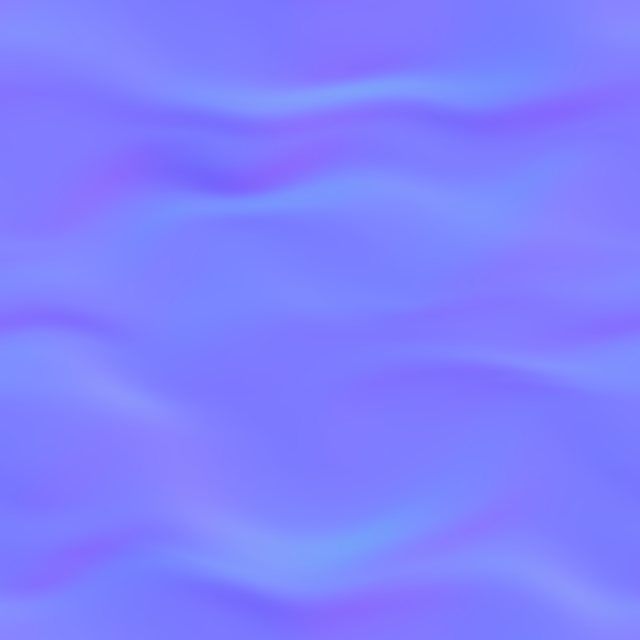
Reproduce this texture map procedurally as a three.js fragment shader.

```glsl
// Tangent-space normal map of soft, wind-blown ripples running across the canvas.

varying vec2 vUv;

const float TAU = 6.2831853;

// Ripple layers: cells across and up, and height of each
const vec2  BROAD_CELLS  = vec2(2.0, 5.0);
const vec2  FINE_CELLS   = vec2(3.0, 9.0);
const float RELIEF       = 0.0225;
const float FINE_SHARE   = 0.28;

// Bending of the ripples; the vertical part also pinches them into creases
const vec2  BEND_CELLS   = vec2(3.0, 4.0);
const vec2  PINCH_CELLS  = vec2(4.0, 7.0);
const float BEND         = 0.13;
const float PINCH        = 0.05;
const float SWAY         = 0.06;

// Rougher band of the surface, fading to a calmer one half a canvas away
const float ROUGH_CENTER = 0.95;
const float ROUGH_AMOUNT = 0.25;

const float SLOPE_STEP   = 0.003;

// Unit gradient for a lattice cell, wrapped so that the surface tiles
vec2 cellGradient(vec2 cell, vec2 period, float seed) {
  vec2 c = mod(cell, period) + seed;
  float angle = TAU * fract(sin(dot(c, vec2(127.1, 311.7))) * 43758.545);
  return vec2(cos(angle), sin(angle));
}

// Tiling gradient noise with quintic blending
float gradientNoise(vec2 uv, vec2 period, float seed) {
  vec2 p = uv * period;
  vec2 cell = floor(p);
  vec2 f = p - cell;
  vec2 w = f * f * f * (f * (f * 6.0 - 15.0) + 10.0);
  vec2 e = vec2(1.0, 0.0);
  float a = dot(cellGradient(cell, period, seed), f);
  float b = dot(cellGradient(cell + e.xy, period, seed), f - e.xy);
  float c = dot(cellGradient(cell + e.yx, period, seed), f - e.yx);
  float d = dot(cellGradient(cell + e.xx, period, seed), f - e.xx);
  return mix(mix(a, b, w.x), mix(c, d, w.x), w.y);
}

// Bent and pinched ripples in two sizes
float surfaceHeight(vec2 uv) {
  vec2 q = uv;
  q.x += SWAY * gradientNoise(uv, BEND_CELLS, 5.0);
  q.y += BEND * gradientNoise(uv, BEND_CELLS, 17.0);
  q.y += PINCH * gradientNoise(q, PINCH_CELLS, 31.0);
  float broad = gradientNoise(q, BROAD_CELLS, 43.0);
  float fine = gradientNoise(q, FINE_CELLS, 59.0);
  return RELIEF * (broad + FINE_SHARE * fine);
}

void main() {
  // Central differences give the slope
  vec2 s = vec2(SLOPE_STEP, 0.0);
  vec2 slope = vec2(
    surfaceHeight(vUv + s.xy) - surfaceHeight(vUv - s.xy),
    surfaceHeight(vUv + s.yx) - surfaceHeight(vUv - s.yx)
  ) / (2.0 * SLOPE_STEP);
  slope *= 1.0 + ROUGH_AMOUNT * cos(TAU * (vUv.y - ROUGH_CENTER));

  // Pack the unit normal into colour
  vec3 normal = normalize(vec3(-slope, 1.0));
  gl_FragColor = vec4(0.5 + 0.5 * normal, 1.0);
}
```
